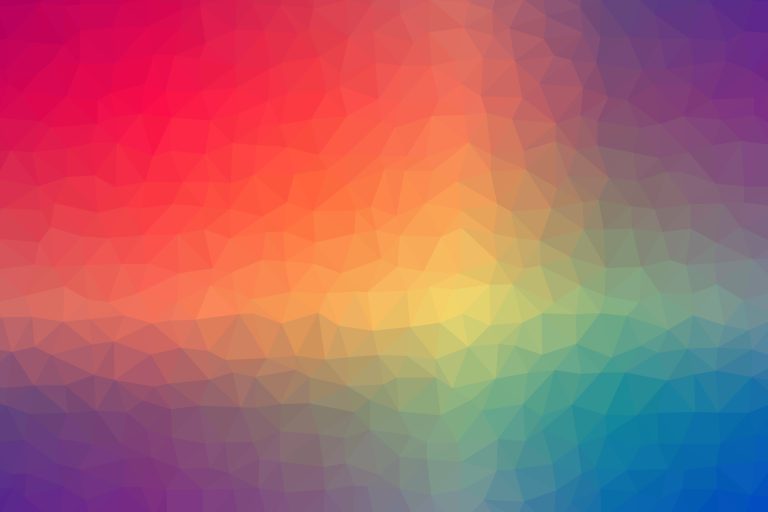
This background is drawn by a Shadertoy shader. Its source:

```glsl
const float CELL = 0.056;                    // mesh spacing, in canvas heights
const vec2 MESH_ORIGIN = vec2(0.957, 0.371);

float cross2(vec2 a, vec2 b) { return a.x * b.y - a.y * b.x; }

vec2 hash2(vec2 p) {
    vec3 q = fract(p.xyx * vec3(0.1031, 0.1030, 0.0973));
    q += dot(q, q.yzx + 33.33);
    return fract((q.xx + q.yz) * q.zy);
}

// Jittered grid vertex
vec2 vertex(vec2 id) { return id + 0.66 * (hash2(id + 71.0) - 0.5); }

// Magenta to blue ramp, used along both axes
vec3 ramp(float t) {
    vec3 stops[6] = vec3[6](
        vec3(0.69, 0.00, 0.37), vec3(0.98, 0.05, 0.28), vec3(1.00, 0.42, 0.24),
        vec3(0.95, 0.85, 0.42), vec3(0.07, 0.54, 0.60), vec3(0.00, 0.29, 0.75));
    float s = clamp(t, 0.0, 1.0) * 5.0;
    int i = min(int(s), 4);
    return mix(stops[i], stops[i + 1], s - float(i));
}

// Flat colour taken at the middle of a facet
vec3 facetColor(vec2 center) {
    vec2 uv = center * CELL + MESH_ORIGIN;
    uv.x *= iResolution.y / iResolution.x;
    float shade = 0.016 * (hash2(center * 17.0 + 400.0).x - 0.5);
    return 0.5 * (ramp(uv.x) + ramp(1.0 - uv.y)) + shade;
}

// Signed distance to the line a-b, positive on its left
float edgeDistance(vec2 p, vec2 a, vec2 b) {
    return cross2(normalize(b - a), p - a);
}

// Colour and coverage of one counterclockwise triangle
vec4 facet(vec2 p, vec2 a, vec2 b, vec2 c, float pixel) {
    float inside = min(edgeDistance(p, a, b),
                   min(edgeDistance(p, b, c), edgeDistance(p, c, a)));
    float cover = clamp(0.5 + inside / pixel, 0.0, 1.0);
    return cover > 0.0 ? vec4(facetColor((a + b + c) / 3.0), 1.0) * cover : vec4(0.0);
}

void mainImage(out vec4 fragColor, in vec2 fragCoord) {
    vec2 p = (fragCoord / iResolution.y - MESH_ORIGIN) / CELL;
    float pixel = 1.0 / (iResolution.y * CELL);
    vec2 home = floor(p);
    vec4 sum = vec4(0.0);

    for (int j = -1; j <= 1; j++)
    for (int i = -1; i <= 1; i++) {
        vec2 id = home + vec2(i, j);
        vec2 a = vertex(id), b = vertex(id + vec2(1, 0));
        vec2 c = vertex(id + vec2(1, 1)), d = vertex(id + vec2(0, 1));

        // Delaunay split: cut a-c when the angles at b and d total under pi
        float sinSum = cross2(c - b, a - b) * dot(a - d, c - d)
                     + dot(c - b, a - b) * cross2(a - d, c - d);
        if (sinSum >= 0.0)
            sum += facet(p, a, b, c, pixel) + facet(p, a, c, d, pixel);
        else
            sum += facet(p, a, b, d, pixel) + facet(p, b, c, d, pixel);
    }
    fragColor = vec4(sum.rgb / max(sum.a, 0.001), 1.0);
}
```
